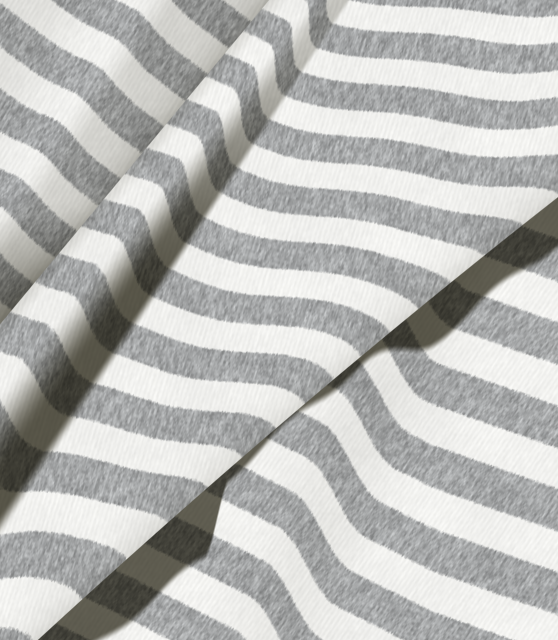
Reproduce this texture procedurally as a Shadertoy shader.

```glsl
// Draped jersey with heather-grey and white stripes, folded diagonally.
// Three overlapping cloth sheets each bend a stripe phase; fold lines set
// the overlaps, soft creases and cast shadows. Lengths: canvas height = 7.68.

#define HEIGHT 7.68
#define STRIPE_HALF 0.255
#define HEATHER 0.42
#define RIB_FREQ 118.0
#define RIB_DEPTH 0.035
#define RIDGE_LIFT 0.72
#define WHITE_YARN vec3(0.945, 0.945, 0.935)
#define GREY_YARN vec3(0.645, 0.652, 0.655)
#define SHADOW_TINT vec3(0.36, 0.35, 0.30)

float hash(vec2 p) {
    return fract(sin(dot(p, vec2(127.1, 311.7))) * 43758.5);
}

float noise(vec2 p) {
    vec2 i = floor(p), f = fract(p);
    f = f * f * (3.0 - 2.0 * f);
    return mix(mix(hash(i), hash(i + vec2(1.0, 0.0)), f.x),
               mix(hash(i + vec2(0.0, 1.0)), hash(i + vec2(1.0, 1.0)), f.x), f.y);
}

// Fold lines, with y pointing down
float frontFoldY(float x) { return 8.1 - 0.93 * x + 0.011 * x * x; }
float ridgeCrestX(float y) { return 3.6 - 0.83 * y; }
float ridgeFootX(float y) { return 4.2 - 0.66 * y; }

// Signed offsets from the back ridge and from the bend of the lower sheet
float backCrest(vec2 p) { return p.x - 1.75 + 0.68 * p.y; }
float lowerBend(vec2 p) { return p.x - 4.5 + 0.42 * (p.y - 4.8); }

// Stripe phases: each whole number is the centre of a grey stripe
float backPhase(vec2 p) {
    float crest = backCrest(p);
    return (p.y - 0.75 * p.x + 0.72) / 1.02 + 0.12 * exp(-crest * crest * 6.0);
}

float mainPhase(vec2 p, float flank, float aboveFold) {
    float scale = 0.95 + 0.2 * p.x - 0.018 * p.x * p.x;
    float start = 3.6 - 1.2 * p.x + 0.1 * p.x * p.x;
    float lift = RIDGE_LIFT * (1.0 - smoothstep(0.08, 0.98, flank));
    float roll = 0.33 * exp(-max(aboveFold, 0.0) / 0.4);
    float wave = 0.07 * sin(p.x * 2.6 + p.y * 1.1);
    return start + scale * p.y + lift - roll + wave;
}

float lowerPhase(vec2 p) {
    float drop = 0.6 * smoothstep(-0.55, 0.6, lowerBend(p));
    return p.y - 0.5 * p.x - 3.4 - drop + 0.15 * max(p.x - 5.2, 0.0);
}

// Yarn colour with mottled heather, fine ribs and slightly uneven stripe edges
vec3 knit(float phase, vec2 p, vec2 grain) {
    vec2 q = vec2(dot(p, vec2(grain.y, -grain.x)), dot(p, grain));
    float fuzz = noise(q * vec2(34.0, 12.0));
    float fleck = noise(q * vec2(62.0, 30.0) + 19.0);
    float dist = abs(fract(phase + 0.5) - 0.5) + 0.022 * (fleck - 0.5);
    float soft = fwidth(phase) + 0.008;
    float grey = 1.0 - smoothstep(STRIPE_HALF - soft, STRIPE_HALF + soft, dist);
    float mottle = 0.55 * fuzz + 0.45 * fleck - 0.5;
    float rib = RIB_DEPTH * sin(q.x * RIB_FREQ);
    vec3 yarn = mix(WHITE_YARN * (1.0 + 0.05 * mottle),
                    GREY_YARN * (1.0 + HEATHER * mottle), grey);
    return yarn * (1.0 + rib * mix(0.4, 1.0, grey));
}

vec3 shade(vec3 cloth, float amount) {
    return cloth * mix(vec3(1.0), SHADOW_TINT, clamp(amount, 0.0, 1.0));
}

void mainImage(out vec4 fragColor, in vec2 fragCoord) {
    float px = HEIGHT / iResolution.y;
    vec2 p = vec2(fragCoord.x, iResolution.y - fragCoord.y) * px;

    float crestX = ridgeCrestX(p.y);
    float flank = (p.x - crestX) / (ridgeFootX(p.y) - crestX);
    float fromValley = p.x - crestX + 0.37;
    float belowFold = p.y - frontFoldY(p.x);

    // Back sheet: a gentle second ridge sinking into the valley
    float crest = backCrest(p);
    vec3 backCloth = knit(backPhase(p), p, normalize(vec2(-0.5, 0.85)));
    float backDark = 0.20 * smoothstep(-0.05, 0.45, crest)
                   + 0.10 * smoothstep(0.2, 1.2, -crest)
                   + 0.22 * exp(min(fromValley, 0.0) * 5.0)
                   + 0.40 * smoothstep(2.3, 3.8, p.y);
    backCloth = shade(backCloth, backDark);

    // Main sheet: lit crest, shadowed flank, then a broad lit plane
    vec3 mainCloth = knit(mainPhase(p, flank, -belowFold), p, normalize(vec2(-0.3, 0.95)));
    float flankDark = smoothstep(0.2, 0.72, flank)
                    * (1.0 - smoothstep(0.92, 1.04, flank))
                    * mix(0.3, 1.0, smoothstep(0.0, 3.6, p.y));
    float rollDark = 0.16 * exp(min(belowFold, 0.0) * 4.0);
    float sideDark = 0.14 * (1.0 - smoothstep(0.0, 0.25, fromValley));
    mainCloth = shade(mainCloth, flankDark + rollDark + sideDark);

    // Lower sheet: uneven shadow thrown by the front fold
    float bend = lowerBend(p);
    vec3 lowerCloth = knit(lowerPhase(p), p, normalize(vec2(-0.55, 0.83)));
    float reach = 0.09 + 0.45 * smoothstep(4.3, 5.2, p.x)
                + (0.48 + 0.1 * p.x) * (1.0 - smoothstep(2.45, 2.75, p.x))
                + 0.06 * sin(p.x * 5.0);
    float castDark = 1.0 - smoothstep(reach - 0.06, reach + 0.06, belowFold);
    lowerCloth = shade(lowerCloth, 0.95 * castDark + 0.07 * exp(-bend * bend * 3.0));

    // Overlap the sheets
    vec3 color = mix(backCloth, mainCloth, smoothstep(-px, px, fromValley));
    color = mix(color, lowerCloth, smoothstep(-px, px, belowFold));
    color *= 0.985 + 0.03 * noise(p * 1.7);
    fragColor = vec4(clamp(color, 0.0, 1.0), 1.0);
}
```
